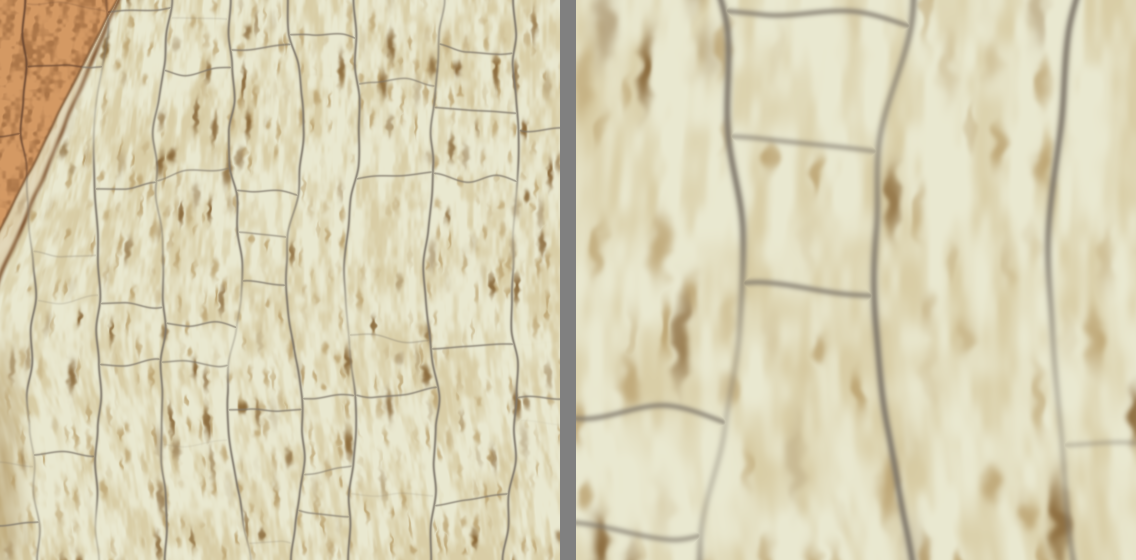
Left: the whole. Right: its middle third, enlarged.
Give the GLSL for this texture, as a WebGL 2 fragment shader.

```glsl
#version 300 es
precision highp float;

uniform vec2 u_resolution;
out vec4 fragColor;

float hash(vec2 p) {
    vec3 q = fract(vec3(p.xyx) * 0.1031);
    q += dot(q, q.yzx + 33.33);
    return fract((q.x + q.y) * q.z);
}

float noise(vec2 p) {
    vec2 i = floor(p), f = fract(p);
    f = f * f * (3.0 - 2.0 * f);
    return mix(mix(hash(i), hash(i + vec2(1, 0)), f.x),
               mix(hash(i + vec2(0, 1)), hash(i + vec2(1, 1)), f.x), f.y);
}

float softLine(float d, float width) {
    return exp(-d * d / (width * width));
}

// Sideways drift of the grain per unit of height
float lean(vec2 p) {
    return 0.45 * exp(-5.0 * p.x) * smoothstep(0.2, 0.6, p.y)
         - 0.1 * (1.0 - smoothstep(0.1, 0.6, p.y));
}

// Scattered ragged grains, stretched along the lean
float flecks(vec2 p, vec2 cell, float seed, float threshold) {
    float amount = 0.0;
    p += 0.006 * (vec2(noise(p * 110.0), noise(p * 90.0 + 40.0)) - 0.5);
    for (int y = -1; y <= 1; y++) {
        for (int x = -2; x <= 2; x++) {
            vec2 id = floor(p / cell) + vec2(x, y);
            vec2 key = id + seed;
            vec2 centre = (id + 0.15 + 0.7 * vec2(hash(key), hash(key + 17.0))) * cell;
            vec2 d = p - centre;
            d.x -= lean(centre) * d.y;
            d /= cell * mix(vec2(0.14, 0.15), vec2(0.27, 0.42),
                            vec2(hash(key + 31.0), hash(key + 47.0)));
            float cluster = 0.3 * (noise(centre * 6.0 + seed) - 0.5);
            float strength = smoothstep(threshold, 1.0, hash(key + 73.0) + cluster);
            amount = max(amount, strength * exp(-pow(dot(d, d), 1.4)));
        }
    }
    return amount;
}

float crackX(float column, float y) {
    return 0.05 + 0.12 * (column + 0.4 * (hash(vec2(column + 9.0, 4.0)) - 0.5))
         + 0.05 * (noise(vec2(column * 3.7 + 30.0, y * 4.0)) - 0.5)
         + 0.013 * (noise(vec2(column * 5.3 + 60.0, y * 17.0)) - 0.5);
}

// Long upright cracks joined by short rungs
float cracks(vec2 p) {
    float amount = 0.0;
    for (int i = -1; i <= 8; i++) {
        float column = float(i);
        float left = crackX(column, p.y), right = crackX(column + 1.0, p.y);
        float fade = smoothstep(0.15, 0.55, noise(vec2(column * 7.3 + 50.0, p.y * 5.0)));
        amount = max(amount, softLine(p.x - left, 0.0025) * (0.35 + 0.65 * fade));
        float inside = smoothstep(-0.002, 0.002, p.x - left)
                     * smoothstep(-0.002, 0.002, right - p.x);
        for (int j = 0; j < 8; j++) {
            vec2 key = vec2(column + 3.0, j);
            float y = (float(j) + hash(key + 20.0)) * 0.13
                    + 0.25 * (hash(key + 40.0) - 0.5) * (p.x - left)
                    + 0.018 * (noise(vec2(p.x * 18.0, column * 5.0 + float(j) + 20.0)) - 0.5);
            float present = smoothstep(0.25, 0.75, hash(key + 60.0));
            amount = max(amount, 0.75 * present * inside * softLine(p.y - y, 0.0022));
        }
    }
    return amount;
}

void main() {
    vec2 p = gl_FragCoord.xy / u_resolution;
    vec2 grain = vec2(p.x - lean(p) * (p.y - 0.5), p.y);

    // Cream ground with upright streaks
    float streak = 0.5 * noise(grain * vec2(75, 18)) + 0.25 * noise(grain * vec2(170, 60) + 7.0)
                 + 0.25 * noise(p * 9.0 + 13.0);
    vec3 cream = mix(vec3(0.85, 0.805, 0.65), vec3(0.915, 0.91, 0.815),
                     smoothstep(0.2, 0.68, streak));
    float stain = (1.0 - smoothstep(0.0, 0.07, p.x)) * (1.0 - smoothstep(0.25, 0.45, p.y));
    cream = mix(cream, vec3(0.7, 0.6, 0.4), stain * (0.25 + 0.5 * noise(grain * vec2(90, 22) + 5.0)));

    // Pale and dark grains
    cream = mix(cream, vec3(0.71, 0.6, 0.39), 0.72 * flecks(p, vec2(0.022, 0.05), 110.0, 0.35));
    cream = mix(cream, vec3(0.5, 0.36, 0.17), 0.85 * flecks(p, vec2(0.03, 0.075), 230.0, 0.62));

    // Orange corner
    float wobble = 0.004 * (noise(p * 25.0) - 0.5);
    float corner = (p.y - 1.97 * p.x - 0.59) / 2.21 + wobble;
    float rim = (p.y - 2.34 * p.x - 0.505) / 2.54 + wobble;
    float mottle = 0.6 * noise(grain * vec2(60, 25)) + 0.4 * noise(p * 130.0);
    vec3 orange = mix(vec3(0.67, 0.46, 0.28), vec3(0.83, 0.6, 0.39), smoothstep(0.15, 0.6, mottle));
    float inCorner = smoothstep(-0.002, 0.002, corner);
    vec3 color = mix(cream, vec3(0.87, 0.8, 0.67), 0.6 * smoothstep(-0.002, 0.002, rim));
    color = mix(color, orange, inCorner);

    // Brown edges and cracks
    float edge = max(softLine(rim, 0.0045) * (0.55 + 0.4 * noise(p * 30.0)),
                     0.7 * softLine(corner, 0.003));
    color = mix(color, vec3(0.5, 0.34, 0.2), edge);
    vec3 crackColor = mix(vec3(0.49, 0.46, 0.41), vec3(0.42, 0.28, 0.19), inCorner);
    color = mix(color, crackColor, 0.8 * cracks(p));

    fragColor = vec4(color, 1.0);
}
```
